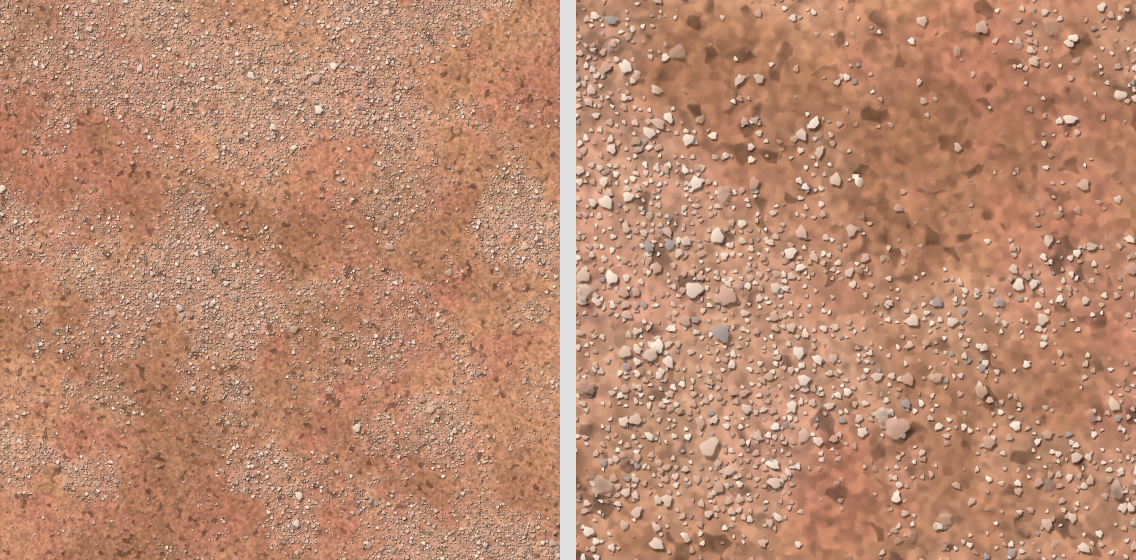
Left, the full canvas; right, a detail of the centre.
Give the GLSL for this texture, as a Shadertoy shader.

```glsl
// Dry reddish earth strewn with pale gravel, seen from above.
// Layered cellular noise gives soil tone, dust patches and grit; three
// jittered grids of lit, wobbly ellipses with short shadows give the stones.

const vec3 UMBER      = vec3(0.66, 0.46, 0.345);
const vec3 CLAY       = vec3(0.79, 0.57, 0.435);
const vec3 RUST       = vec3(0.76, 0.49, 0.40);
const vec3 DUST       = vec3(0.85, 0.69, 0.60);
const vec3 STONE_ROSY = vec3(0.80, 0.62, 0.53);
const vec3 STONE_PALE = vec3(0.97, 0.90, 0.83);
const vec3 STONE_GREY = vec3(0.68, 0.62, 0.60);

const float PATCH_SCALE  = 6.0;    // dust patches across the canvas
const float GRIT_SCALE   = 250.0;  // soil grains across the canvas
const float PIT_SCALE    = 125.0;  // dark hollows across the canvas
const float FINE_STONES  = 205.0;  // grid cells across, per stone layer
const float MID_STONES   = 112.0;
const float LARGE_STONES = 54.0;
const float GRIT_DEPTH   = 0.30;
const float PIT_DEPTH    = 0.30;
const float SHADOW_DEPTH = 0.42;
const vec2  LIGHT_DIR    = vec2(-0.6, 0.8);

vec3 hash3(vec2 p) {
    vec3 q = fract(p.xyx * vec3(0.1031, 0.1030, 0.0973));
    q += dot(q, q.yxz + 33.33);
    return fract((q.xxy + q.yzz) * q.zyx);
}

// Smooth cellular noise: random values blended around jittered points.
float cellNoise(vec2 p) {
    vec2 cell = floor(p);
    float total = 0.02, weightSum = 0.04;
    for (int y = -1; y <= 1; y++)
    for (int x = -1; x <= 1; x++) {
        vec2 id = cell + vec2(x, y);
        vec3 rnd = hash3(id);
        vec2 d = p - id - rnd.xy;
        float w = max(0.0, 1.0 - dot(d, d));
        w *= w;
        total += w * rnd.z;
        weightSum += w;
    }
    return total / weightSum;
}

float layeredNoise(vec2 p) {
    float sum = 0.0, amp = 1.0, ampSum = 0.0;
    for (int i = 0; i < 4; i++) {
        sum += amp * cellNoise(p);
        ampSum += amp;
        amp *= 0.65;
        p = mat2(1.6, 1.2, -1.2, 1.6) * p + 19.7;
    }
    return sum / ampSum;
}

// Distance-like value of a wobbly ellipse, 1 on its rim.
float stoneShape(vec2 q, vec2 radii, float phase) {
    q /= radii;
    float a = atan(q.y, q.x + 1e-5);
    return length(q) * (1.0 + 0.12 * sin(3.0 * a + phase) + 0.07 * sin(5.0 * a - phase));
}

// Lays one grid of stones and their shadows over the ground.
vec3 layStones(vec3 ground, vec2 uv, float scale, float density, float seed) {
    vec2 p = uv * scale;
    vec2 cell = floor(p);
    float pixel = scale / iResolution.y;
    for (int y = -1; y <= 1; y++)
    for (int x = -1; x <= 1; x++) {
        vec2 id = cell + vec2(x, y);
        vec3 place = hash3(id + seed);
        float presence = smoothstep(0.0, 0.12, density - place.z);
        if (presence <= 0.0) continue;

        vec3 look = hash3(id + seed + 57.3);
        float angle = 6.2832 * look.x;
        float c = cos(angle), s = sin(angle);
        mat2 turn = mat2(c, -s, s, c);
        float size = mix(0.24, 0.46, look.y * look.y) * (0.5 + 0.5 * presence);
        vec2 radii = size * vec2(1.0, mix(0.6, 0.95, look.z));
        vec2 q = p - id - 0.15 - 0.7 * place.xy;
        float phase = 40.0 * look.z;
        float blur = 0.7 * pixel / size + 0.06;

        float shadowRim = stoneShape(turn * (q + LIGHT_DIR * size * 0.6), radii, phase);
        float shadow = 1.0 - smoothstep(0.75, 1.1 + blur, shadowRim);
        ground *= 1.0 - SHADOW_DEPTH * presence * shadow;

        float rim = stoneShape(turn * q, radii, phase);
        float cover = presence * (1.0 - smoothstep(1.0 - blur, 1.0 + blur, rim));
        float tone = fract(look.x * 7.0 + look.y * 3.0);
        vec3 stone = mix(STONE_ROSY, STONE_PALE, tone);
        stone = mix(stone, STONE_GREY, step(0.94, fract(look.z * 13.0)));
        stone *= 1.0 + 0.10 * dot(q, LIGHT_DIR) / size;
        ground = mix(ground, stone, cover);
    }
    return ground;
}

void mainImage(out vec4 fragColor, in vec2 fragCoord) {
    vec2 uv = fragCoord / iResolution.y;

    // Broad soil tone, rusty stains and dusty patches
    float tone = layeredNoise(uv * 4.0 + 3.1);
    float stain = layeredNoise(uv * 9.0 + 41.0);
    float clump = smoothstep(0.40, 0.66, layeredNoise(uv * PATCH_SCALE + 11.0));
    vec3 color = mix(UMBER, CLAY, smoothstep(0.28, 0.62, tone));
    color = mix(color, RUST, 0.6 * smoothstep(0.42, 0.65, stain));
    color = mix(color, DUST, 0.45 * clump);

    // Grit and small dark hollows
    float grit = cellNoise(uv * GRIT_SCALE) + 0.6 * cellNoise(uv * GRIT_SCALE * 0.45 + 7.0);
    color *= 1.0 + GRIT_DEPTH * (grit - 0.8);
    float pit = smoothstep(0.72, 0.92, cellNoise(uv * PIT_SCALE + 23.0));
    color *= 1.0 - PIT_DEPTH * pit;

    // Gravel, finest first
    color = layStones(color, uv, FINE_STONES, 0.10 + 0.62 * clump, 5.0);
    color = layStones(color, uv, MID_STONES, 0.10 + 0.36 * clump, 131.0);
    color = layStones(color, uv, LARGE_STONES, 0.07 + 0.07 * clump, 277.0);

    fragColor = vec4(clamp(color, 0.0, 1.0), 1.0);
}
```
